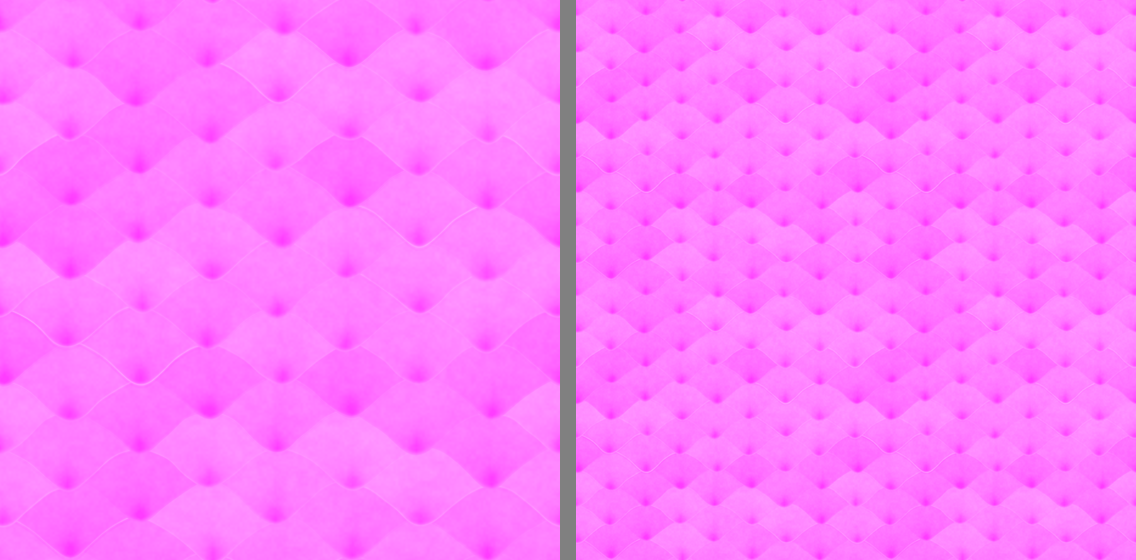
Left, the tile; right, the same tile 2 across and 2 down.
Reproduce this texture map procedurally as a WebGL 2 fragment shader.

```glsl
#version 300 es
precision highp float;
uniform vec2 u_resolution;
out vec4 fragColor;

float hash(vec2 p, float seed) {
    vec3 q = fract(vec3(p.xyx + seed * 7.3) * vec3(0.1031, 0.1030, 0.0973));
    q += dot(q, q.yzx + 33.33);
    return fract((q.x + q.y) * q.z);
}

// Value noise that wraps after "cells" steps across the canvas
float wrapNoise(vec2 uv, float cells, float seed) {
    vec2 p = uv * cells;
    vec2 i = floor(p);
    vec2 f = fract(p);
    f = f * f * (3.0 - 2.0 * f);
    vec2 a = mod(i, cells);
    vec2 b = mod(i + 1.0, cells);
    return mix(mix(hash(a, seed), hash(vec2(b.x, a.y), seed), f.x),
               mix(hash(vec2(a.x, b.y), seed), hash(b, seed), f.x), f.y);
}

// Height of the lower rim above its tip, in rows
float rimHeight(float dx) {
    float t = 4.0 * dx * dx;
    return 0.84 * t / (t + 0.35);
}

// Pit, streak and broad shadow above a tip; q in canvas units
float tipShadow(vec2 q, float width) {
    float up = max(q.y, 0.0);
    float pit = 0.11 * exp(-q.x * q.x / (0.00026 * width) - pow((q.y - 0.013) / 0.021, 2.0));
    float streak = 0.08 * exp(-abs(q.x) / (0.012 * width) - up / 0.042);
    float broad = 0.055 * exp(-pow(q.x / 0.045, 2.0) - pow(up / 0.05, 2.0));
    return pit + streak + broad;
}

void main() {
    vec2 uv = gl_FragCoord.xy / u_resolution;
    vec2 grid = vec2(4.0, 8.0);
    vec2 wobble = vec2(wrapNoise(uv, 24.0, 1.0), wrapNoise(uv, 24.0, 2.0)) - 0.5;
    vec2 p = uv * grid + wobble * vec2(0.02, 0.05);
    float firstRow = floor(p.y * 2.0);
    float green = 0.47;

    // Staggered scales, each half row laid over the one below
    for (int k = -3; k <= 1; k++) {
        float row = firstRow + float(k);
        float stagger = 0.5 * (1.0 - mod(row, 2.0));
        float column = floor(p.x - stagger + 0.5);
        vec2 id = vec2(mod(column, 4.0), mod(row, 16.0));
        float tone = hash(id, 3.0);
        float rimStrength = pow(hash(id, 4.0), 3.0);
        vec2 jitter = vec2(hash(id, 5.0), hash(id, 6.0)) - 0.5;

        vec2 local = p - vec2(column + stagger, row * 0.5 - 0.01) - jitter * vec2(0.05, 0.08);
        float rim = (local.y - rimHeight(local.x)) / grid.y * 0.85;
        vec2 q = local / grid;

        float shade = 0.486 + 0.105 * (tone - 0.5) + 0.025 * smoothstep(0.02, 0.11, q.y);
        shade -= tipShadow(q, mix(0.75, 1.4, hash(id, 7.0))) * smoothstep(-0.002, 0.009, rim);

        // Pale lip with a faint groove just outside it
        float patchy = 0.4 + 0.8 * wrapNoise(uv, 16.0, 8.0);
        float lip = exp(-pow((rim - 0.0015) / 0.0019, 2.0));
        float groove = exp(-pow((rim + 0.0025) / 0.002, 2.0));
        green -= 0.035 * groove * rimStrength;
        shade += lip * patchy * (0.025 + 0.11 * rimStrength);
        green = mix(green, shade, smoothstep(-0.0018, 0.0018, rim));
    }

    // Cloudy mottling and fine grain
    green += 0.035 * (wrapNoise(uv, 12.0, 9.0) - 0.5);
    green += 0.030 * (wrapNoise(uv, 52.0, 10.0) - 0.5);
    green += 0.030 * (wrapNoise(uv, 110.0, 11.0) - 0.5);
    green += 0.022 * (wrapNoise(uv, 230.0, 12.0) - 0.5);

    fragColor = vec4(1.0, clamp(green, 0.24, 0.68), 1.0, 1.0);
}
```
